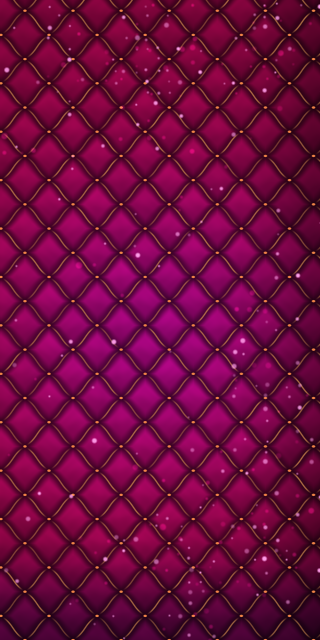
This pattern is drawn by a Shadertoy shader. Its source:

```glsl
// Tufted magenta upholstery: diamond pillows, gold thread, small studs and scattered glitter.

const float PI = 3.14159265;
const vec2 PERIOD = vec2(0.1503, 0.1513);      // stud spacing, in canvas widths
const vec2 FIRST_STUD = vec2(0.078, 0.336);
const vec3 CRIMSON = vec3(0.67, 0.02, 0.31);
const vec3 MAGENTA = vec3(0.63, 0.02, 0.48);
const vec3 PURPLE = vec3(0.50, 0.02, 0.36);
const vec3 GOLD = vec3(0.80, 0.53, 0.30);
const vec3 STUD = vec3(0.95, 0.52, 0.28);
const vec3 GLITTER = vec3(1.0, 0.62, 0.92);

float hash(vec2 p) {
    vec3 q = fract(vec3(p.xyx) * 0.1031);
    q += dot(q, q.yzx + 33.33);
    return fract((q.x + q.y) * q.z);
}

// Soft round spot of weight 1 at its centre
float glow(vec2 p, vec2 centre, vec2 radius) {
    vec2 d = (p - centre) / radius;
    return exp(-dot(d, d));
}

// Coverage of a shape from its signed distance
float cover(float d, float pixel) {
    return 1.0 - smoothstep(-pixel, pixel, d);
}

// Stud lattice coordinates: studs at integers, seams on integer lines
vec2 lattice(vec2 p, float bend) {
    vec2 q = (p - FIRST_STUD) / PERIOD;
    q += bend * vec2(-1.0, 1.0) * sin(4.0 * PI * q);
    return vec2(q.x + q.y, q.x - q.y);
}

// Cloth colour and broad light over the whole panel
vec3 cloth(vec2 p) {
    vec3 colour = mix(CRIMSON, MAGENTA, glow(p, vec2(0.5, 1.04), vec2(0.55, 0.48)));
    colour = mix(colour, PURPLE, smoothstep(1.65, 2.0, p.y));
    float light = 0.70 + 0.36 * glow(p, vec2(0.42, 1.08), vec2(0.75, 0.95));
    light *= 1.0 - 0.32 * smoothstep(0.72, 1.05, p.x);
    light *= 1.0 - 0.25 * smoothstep(1.7, 2.05, p.y);
    return colour * light;
}

// Pillow brightness: dark seams, lit upper corner, shaded lower sides
float pillow(vec2 cell, vec2 id) {
    vec2 inset = min(cell, 1.0 - cell);
    float rise = smoothstep(0.02, 0.25, min(inset.x, inset.y));
    float down = cell.x - cell.y;
    float shade = mix(1.02, 0.74, smoothstep(-0.55, 0.75, down));
    shade *= 0.96 + 0.08 * hash(id + 40.0);
    return mix(0.45, shade, rise);
}

// Gold along one seam, fading towards its studs
float thread(float across, float along, float seed, float pixel) {
    float d = abs(across) * PERIOD.x * 0.7071;
    float fade = smoothstep(0.12, 0.85, sin(PI * along));
    return cover(d - 0.0021, pixel) * fade * mix(0.5, 1.0, seed);
}

// Where glitter gathers
float glitterDensity(vec2 p) {
    float d = glow(p, vec2(0.46, 0.20), vec2(0.15, 0.13));
    d += glow(p, vec2(0.86, 0.08), vec2(0.10, 0.15));
    d += 0.6 * glow(p, vec2(0.17, 0.14), vec2(0.07, 0.16));
    d += 0.5 * glow(p, vec2(0.80, 1.18), vec2(0.14, 0.16));
    d += 0.8 * glow(p, vec2(0.62, 1.74), vec2(0.13, 0.20));
    d += 0.6 * glow(p, vec2(0.88, 1.62), vec2(0.10, 0.22));
    return 0.05 + 0.5 * d;
}

// One jittered dot per grid cell, kept where the density allows
float glitter(vec2 p, float size, float radius, float blur, float seed) {
    vec2 id = floor(p / size);
    vec2 jitter = vec2(hash(id + seed), hash(id + seed + 17.0));
    vec2 centre = (id + 0.3 + 0.4 * jitter) * size;
    float grade = hash(id + seed + 31.0);
    float kept = step(hash(id + seed + 53.0), glitterDensity(centre));
    float r = radius * mix(0.3, 1.0, grade * grade);
    return kept * cover(length(p - centre) - r, blur) * mix(0.35, 1.0, hash(id + seed + 71.0));
}

void mainImage(out vec4 fragColor, in vec2 fragCoord) {
    // Canvas widths, measured down from the top edge
    vec2 p = vec2(fragCoord.x, iResolution.y - fragCoord.y) / iResolution.x;
    float pixel = 0.75 / iResolution.x;

    vec2 q = lattice(p, 0.015);
    vec2 id = floor(q);
    vec2 cell = q - id;
    vec2 nearest = round(q);
    vec2 offset = q - nearest;

    // Padded cloth with a faint layered weave
    float weave = sin(p.x * 97.0 + 2.0 * sin(p.y * 43.0)) * sin(p.y * 81.0 + sin(p.x * 59.0));
    vec3 colour = cloth(p) * pillow(cell, id) * (1.0 + 0.025 * weave);

    // Seam threads in both directions
    float seedA = hash(vec2(nearest.x, id.y) + 100.0);
    float seedB = hash(vec2(id.x, nearest.y) + 200.0);
    float gold = max(thread(offset.x, cell.y, seedA, pixel), thread(offset.y, cell.x, seedB, pixel));
    colour = mix(colour, GOLD, 0.8 * gold);

    // Studs in shallow dark dimples
    float studDistance = length(offset) * PERIOD.x * 0.7071;
    colour *= 1.0 - 0.3 * exp(-pow(studDistance / 0.013, 2.0));
    colour = mix(colour, STUD, cover(studDistance - 0.0043, pixel));

    // Sharp sparks over soft, dim flecks
    colour += vec3(0.30, 0.03, 0.18) * glitter(p, 0.045, 0.010, 0.004, 300.0);
    colour = mix(colour, GLITTER, glitter(p, 0.034, 0.0075, 0.0015 + pixel, 400.0));
    fragColor = vec4(clamp(colour, 0.0, 1.0), 1.0);
}
```
